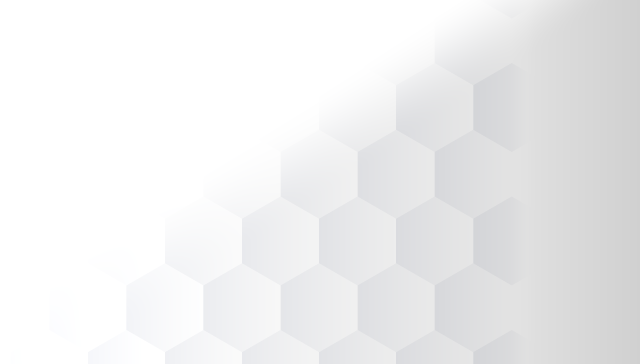
Give the GLSL for this background, as a WebGL 1 fragment shader.

```glsl
precision highp float;
// Pale grey honeycomb dissolving into white along a diagonal, with a plain grey band on the right.

uniform vec2 u_resolution;

// Offset from the centre of the nearest pointy-topped hexagon
vec2 hexOffset(vec2 p, vec2 period) {
  vec2 a = mod(p + 0.5 * period, period) - 0.5 * period;
  vec2 b = mod(p, period) - 0.5 * period;
  return dot(a, a) < dot(b, b) ? a : b;
}

vec3 honeycomb(vec2 p) {
  // Backdrop: white to grey, steeper in the right band
  float band = smoothstep(1.44, 1.475, p.x);
  float base = 0.995 - 0.127 * (p.x - 0.559) - 0.007 * band
             - 0.066 * max(p.x - 1.461, 0.0);

  // Each cell is shaded from its left edge
  vec2 period = vec2(0.2117, 0.3667);
  float across = hexOffset(p - vec2(0.559, 0.338), period).x / period.x + 0.5;
  float leftEdge = p.x - across * period.x;
  float shade = 0.066 * pow(clamp(1.0 - across, 0.0, 1.0), 1.15);
  shade *= step(leftEdge, 1.38) * (1.0 - smoothstep(1.39, 1.475, p.x));
  vec3 color = min(vec3(base) - shade * vec3(1.1, 1.03, 0.82), 1.0);

  // Diagonal veil of white over the upper left
  float diagonal = dot(p - vec2(1.461, 1.0), vec2(0.558, -0.829));
  return mix(vec3(1.0), color, smoothstep(-0.125, 0.125, diagonal));
}

void main() {
  // Average a 3 by 3 grid of samples to smooth the cell edges
  vec3 total = vec3(0.0);
  for (int i = 0; i < 3; i++) {
    for (int j = 0; j < 3; j++) {
      vec2 jitter = (vec2(float(i), float(j)) - 1.0) / 3.0;
      total += honeycomb((gl_FragCoord.xy + jitter) / u_resolution.y);
    }
  }
  gl_FragColor = vec4(total / 9.0, 1.0);
}
```
